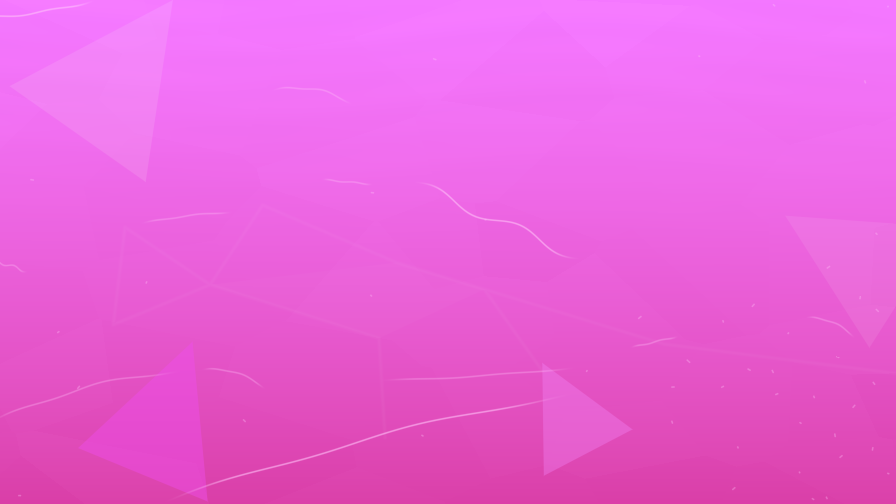
Write a Shadertoy shader that draws this background.

```glsl
const vec3 PALE = vec3(0.97, 0.83, 0.95);
const vec3 MAGENTA = vec3(0.94, 0.30, 0.94);
const vec3 SCRATCH = vec3(1.0, 0.76, 0.97);

vec2 hash2(vec2 c) {
    vec3 q = fract(c.xyx * vec3(0.1031, 0.1030, 0.0973));
    q += dot(q, q.yzx + 33.33);
    return fract((q.xx + q.yz) * q.zy);
}

// Vertical gradient, h runs from bottom to top
vec3 backdrop(float h) {
    return vec3(0.855, 0.25, 0.66) + h * vec3(0.165, 0.31, 0.47)
         - h * h * vec3(0.06, 0.085, 0.12);
}

float segment(vec2 p, vec2 a, vec2 b) {
    vec2 d = b - a, q = p - a;
    return length(q - d * clamp(dot(q, d) / dot(d, d), 0.0, 1.0));
}

// Signed distance to the line a-b, positive on its right
float sideOf(vec2 p, vec2 a, vec2 b) {
    vec2 d = normalize(b - a);
    return dot(p - a, vec2(d.y, -d.x));
}

// Coverage of a triangle with clockwise corners
float triangle(vec2 p, vec2 a, vec2 b, vec2 c, float px) {
    float d = min(sideOf(p, a, b), min(sideOf(p, b, c), sideOf(p, c, a)));
    return smoothstep(-0.7 * px, 0.7 * px, d);
}

// Thin hair from a to b, bowed and waved, fading at both ends
float scratch(vec2 p, vec2 a, vec2 b, float bow, float wave, float px) {
    float len = length(b - a);
    vec2 dir = (b - a) / len, q = p - a;
    float s = dot(q, dir) / len;
    float off = dot(q, vec2(-dir.y, dir.x)) - 4.0 * bow * s * (1.0 - s) - wave * sin(12.566 * s);
    float fade = smoothstep(0.0, 0.2, s) * smoothstep(1.0, 0.8, s);
    return fade * smoothstep(0.0012 + px, 0.0, abs(off));
}

// Random shade of the nearest cell, -0.5 to 0.5
float cellShade(vec2 p) {
    vec2 base = floor(p);
    float best = 9.0, shade = 0.0;
    for (int i = 0; i < 9; i++) {
        vec2 c = base + vec2(i % 3 - 1, i / 3 - 1);
        vec2 h = hash2(c + 40.0);
        float d = length(p - c - h);
        if (d < best) { best = d; shade = h.x - 0.5; }
    }
    return shade;
}

// Faint creases between the facets
float creases(vec2 p, float px) {
    vec4 ribs[11] = vec4[11](
        vec4(0.521, 0.593, 0.417, 0.435), vec4(0.417, 0.435, 0.225, 0.356),
        vec4(0.248, 0.549, 0.417, 0.435), vec4(0.521, 0.593, 0.787, 0.479),
        vec4(0.787, 0.479, 0.961, 0.426), vec4(0.961, 0.426, 1.076, 0.264),
        vec4(0.417, 0.435, 0.752, 0.329), vec4(0.248, 0.549, 0.225, 0.356),
        vec4(0.752, 0.329, 0.764, 0.132), vec4(0.961, 0.426, 1.319, 0.317),
        vec4(1.319, 0.317, 1.778, 0.259));
    float sum = 0.0;
    for (int i = 0; i < 11; i++)
        sum = max(sum, smoothstep(0.004 + px, 0.0, segment(p, ribs[i].xy, ribs[i].zw)));
    return sum;
}

// Sparse flecks, thickest around the given centre
float dust(vec2 p, vec2 centre, float px) {
    vec2 g = p / 0.025, c = floor(g), h = hash2(c);
    vec2 q = (g - c - 0.25 - 0.5 * h) * 0.025;
    float density = 0.006 + 0.16 * exp(-dot(p - centre, p - centre) * 22.0);
    float d = segment(q, vec2(0), (h.yx - 0.5) * 0.009);
    return step(hash2(c + 91.0).x, density) * smoothstep(0.001 + px, 0.0, d);
}

void mainImage(out vec4 fragColor, in vec2 fragCoord) {
    vec2 p = fragCoord / iResolution.y;
    float px = 1.0 / iResolution.y;
    vec3 col = backdrop(p.y);

    // Soft horizontal ripples and broad facets
    float ripple = sin(p.y * 95.0 + 3.0 * sin(p.x * 4.0)) + sin(p.y * 47.0 - 2.0 * sin(p.x * 6.0 + 1.0));
    col += 0.0025 * ripple * smoothstep(0.4, 1.0, p.y);
    col += 0.014 * cellShade(p * vec2(4.0, 6.5)) * vec3(0.5, 1.0, 0.8);
    float facet = triangle(p, vec2(0.417, 0.435), vec2(0.787, 0.479), vec2(0.961, 0.426), px)
                + triangle(p, vec2(0.417, 0.435), vec2(0.961, 0.426), vec2(0.752, 0.329), px);
    col = mix(col, PALE, 0.025 * facet + 0.045 * creases(p, px));

    // Large translucent triangles
    col = mix(col, PALE, 0.16 * triangle(p, vec2(0.019, 0.829), vec2(0.343, 1.0), vec2(0.289, 0.639), px));
    col = mix(col, PALE, 0.11 * triangle(p, vec2(1.558, 0.572), vec2(1.877, 0.549), vec2(1.725, 0.310), px));
    col = mix(col, MAGENTA, 0.42 * triangle(p, vec2(0.155, 0.111), vec2(0.382, 0.322), vec2(0.412, 0.005), px));
    col = mix(col, vec3(0.95, 0.52, 0.97), 0.36 * triangle(p, vec2(1.076, 0.280), vec2(1.255, 0.148), vec2(1.079, 0.056), px));

    // Bright scratches, then faint ones
    float bright = scratch(p, vec2(0.319, 0.0), vec2(1.139, 0.220), 0.018, 0.004, px)
                 + scratch(p, vec2(0.817, 0.639), vec2(1.155, 0.486), 0.0, 0.0105, px)
                 + scratch(p, vec2(-0.05, 0.965), vec2(0.19, 1.0), -0.008, 0.002, px);
    float faint = scratch(p, vec2(-0.03, 0.155), vec2(0.359, 0.264), 0.019, 0.003, px)
                + scratch(p, vec2(0.398, 0.266), vec2(0.528, 0.227), 0.015, 0.001, px)
                + scratch(p, vec2(0.537, 0.819), vec2(0.701, 0.792), 0.018, 0.002, px)
                + scratch(p, vec2(0.637, 0.644), vec2(0.741, 0.634), 0.0, 0.001, px)
                + scratch(p, vec2(0.278, 0.556), vec2(0.463, 0.579), 0.004, 0.001, px)
                + scratch(p, vec2(0.752, 0.245), vec2(1.146, 0.271), -0.004, 0.001, px)
                + scratch(p, vec2(1.250, 0.310), vec2(1.347, 0.333), 0.0, 0.001, px)
                + scratch(p, vec2(1.597, 0.370), vec2(1.697, 0.329), 0.012, 0.001, px)
                + scratch(p, vec2(-0.02, 0.486), vec2(0.055, 0.461), 0.0, 0.003, px);
    col = mix(col, SCRATCH, min(0.6 * bright + 0.32 * faint, 0.8));
    col = mix(col, SCRATCH, 0.35 * dust(p, vec2(1.62, 0.17), px));

    fragColor = vec4(col, 1.0);
}
```
